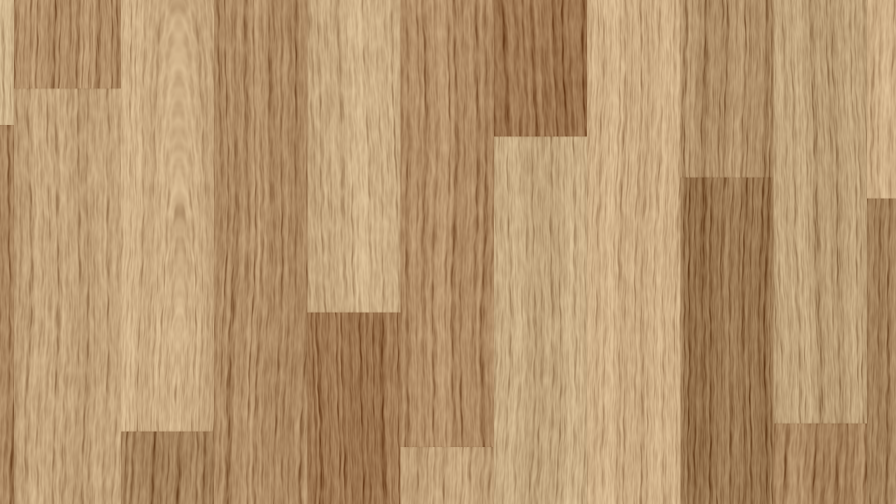
This texture is drawn by a Shadertoy shader. Its source:

```glsl
// Upright wooden floor boards in staggered light and dark lengths, with growth rings and pores.

const float TAU = 6.28319;
const float PITCH = 0.185;        // board width, in canvas heights
const float FIRST_EDGE = 0.055;
const float WIDE_EXTRA = 0.027;   // the first full board is a little wider
const vec3 DARK_WOOD = vec3(0.47, 0.33, 0.19);
const vec3 LIGHT_WOOD = vec3(0.85, 0.74, 0.58);
const vec3 WARM_SHIFT = vec3(0.012, -0.008, -0.008);

// Per column: height of the butt joint, and lightness above and below it.
const float JOINT[11] = float[](0.752, 0.824, 0.144, -1.0, 0.380, 0.113, 0.729, -1.0, 0.648, 0.160, 0.606);
const float UPPER[11] = float[](0.88, 0.55, 0.84, 0.52, 0.83, 0.53, 0.32, 0.84, 0.54, 0.70, 0.88);
const float LOWER[11] = float[](0.40, 0.73, 0.40, 0.52, 0.31, 0.74, 0.78, 0.83, 0.31, 0.44, 0.36);

float hash(vec2 p) {
    vec3 q = fract(p.xyx * 0.1031);
    q += dot(q, q.yzx + 33.33);
    return fract((q.x + q.y) * q.z);
}

// Cellular noise: distance to the nearest jittered point.
float cellular(vec2 p) {
    vec2 cell = floor(p);
    float nearest = 4.0;
    for (int j = -1; j <= 1; j++)
    for (int i = -1; i <= 1; i++) {
        vec2 c = cell + vec2(i, j);
        vec2 seed = c + vec2(hash(c), hash(c + 71.7));
        nearest = min(nearest, length(seed - p));
    }
    return nearest;
}

// Left edge of a column; column 1 starts early.
float columnEdge(float column) {
    return FIRST_EDGE + PITCH * (column - 1.0) - (column == 1.0 ? WIDE_EXTRA : 0.0);
}

// Distance across the rings: bent fibres around a slanted heart.
float ringField(vec2 p, vec2 board) {
    float phase = TAU * hash(board + 3.1);
    float heart = mix(-0.40, 0.12, hash(board + 5.7));
    float tip = hash(board + 9.3);
    float bend = 0.006 * sin(p.y * 4.0 + phase)
               + 0.002 * sin(p.y * 11.0 + p.x * 16.0 + phase * 2.0)
               + 0.0007 * sin(p.y * 57.0 + p.x * 70.0)
               + 0.0004 * sin(p.y * 131.0 - p.x * 190.0);
    return length(vec2(p.x - heart + bend, 0.06 * (p.y - tip)));
}

// Signed lightness change caused by rings, broad streaks and pores.
float grain(vec2 p, vec2 board, float tone) {
    float phase = TAU * hash(board + 13.9);
    float f = ringField(p, board) * mix(52.0, 76.0, hash(board + 21.3));
    float wave = f * TAU + 1.3 * sin(f * 1.7 + phase) + 0.7 * sin(f * 4.1 + phase * 3.0);
    float ring = 0.5 + 0.5 * sin(wave + 0.5 * sin(wave));
    ring *= ring;
    ring *= 0.75 + 0.4 * sin(f * 2.3 + p.y * 3.0 + phase);

    float streak = sin(f * 0.75 + phase) + 0.6 * sin(f * 1.9 + phase * 2.0);
    float slope = (0.5 - p.x / PITCH) * (hash(board + 45.0) - 0.3);

    vec2 q = vec2(f / 62.0, p.y) + board * 7.0;
    float pores = smoothstep(0.6, 0.1, cellular(q * vec2(180.0, 15.0)));
    float fibre = cellular(q * vec2(250.0, 6.0)) - 0.45;
    float fleck = cellular(q * vec2(260.0, 45.0) + 19.0) - 0.45;

    float strength = mix(0.36, 0.20, smoothstep(0.4, 0.8, tone));
    return strength * (0.28 - ring) + 0.055 * streak + 0.14 * slope
         + 0.20 * fibre + 0.16 * fleck - 0.22 * (pores - 0.35) * (0.5 + ring);
}

vec3 floorColor(vec2 p) {
    // Find the board
    float column = floor((p.x - FIRST_EDGE) / PITCH) + 1.0;
    if (column == 0.0 && p.x > columnEdge(1.0)) column = 1.0;
    int index = int(mod(column, 11.0));
    float joint = JOINT[index];
    bool above = p.y > joint;
    float tone = above ? UPPER[index] : LOWER[index];
    vec2 board = vec2(column, above ? 1.0 : 0.0);

    // Grain in board coordinates
    float left = columnEdge(column);
    float t = tone + grain(vec2(p.x - left, p.y), board, tone);

    // Thin seams
    float gap = min(p.x - left, columnEdge(column + 1.0) - p.x);
    gap = min(gap, abs(p.y - joint));
    t -= 0.06 * (1.0 - smoothstep(0.0, 0.004, gap));

    float warmth = hash(board + 31.0) - 0.5 + 0.7 * smoothstep(0.75, 0.5, tone);
    return mix(DARK_WOOD, LIGHT_WOOD, min(t, 1.06)) + WARM_SHIFT * warmth;
}

void mainImage(out vec4 fragColor, in vec2 fragCoord) {
    // Average 2 x 2 samples for smooth edges
    vec3 sum = vec3(0.0);
    for (int j = 0; j < 2; j++)
    for (int i = 0; i < 2; i++) {
        vec2 offset = (vec2(i, j) - 0.5) * 0.5;
        sum += floorColor((fragCoord + offset) / iResolution.y);
    }
    fragColor = vec4(clamp(sum * 0.25, 0.0, 1.0), 1.0);
}
```
